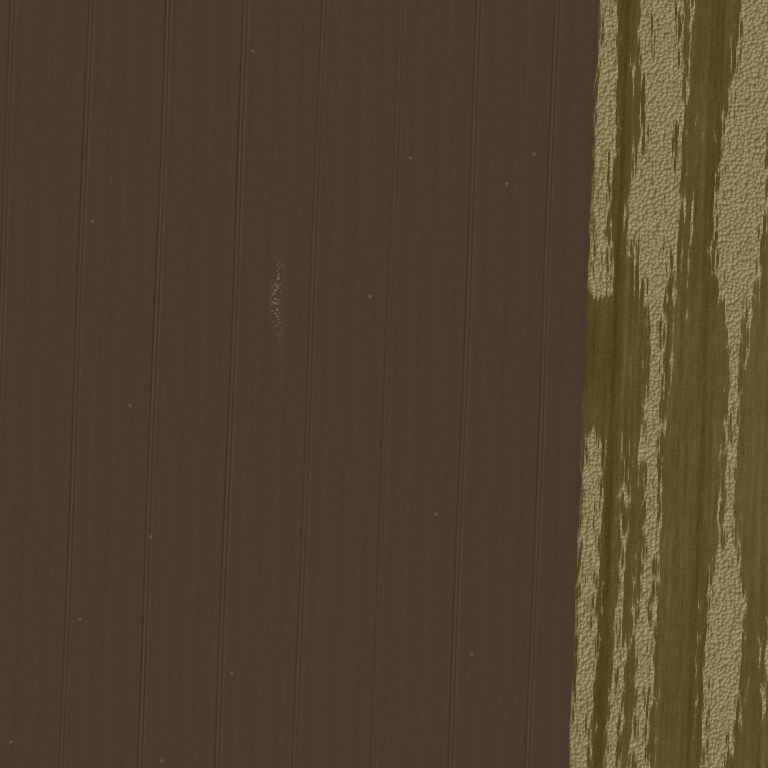
A Shadertoy shader for this texture:

```glsl
#define LEAN 0.038
#define FIELD_EDGE 0.7785
#define TRACK_START 0.0169
#define TRACK_STEP 0.1012
#define TRACK_GAP 0.0032
#define CLOD_SCALE 210.0
#define SOIL vec3(0.279, 0.229, 0.176)
#define STUBBLE vec3(0.356, 0.300, 0.172)
#define STRAW vec3(0.535, 0.483, 0.340)

vec2 hash2(vec2 p) {
    vec3 q = fract(p.xyx * vec3(0.1031, 0.1030, 0.0973));
    q += dot(q, q.yzx + 33.33);
    return fract((q.xx + q.yz) * q.zy);
}

// Distance to the nearest scattered cell point
float cellular(vec2 p) {
    vec2 cell = floor(p), f = fract(p);
    float nearest = 4.0;
    for (int j = -1; j <= 1; j++)
        for (int i = -1; i <= 1; i++) {
            vec2 o = vec2(i, j);
            vec2 d = o + hash2(cell + o) - f;
            nearest = min(nearest, dot(d, d));
        }
    return sqrt(nearest);
}

// Soft bump of given radius
float bump(float x, float radius) {
    return exp(-x * x / (radius * radius));
}

// Positive inside an upright strip
float strip(float s, float center, float halfWidth) {
    return halfWidth - abs(s - center);
}

// Layered fine furrows running along the rows
float furrows(float s, float y) {
    return sin(s * 410.0 + 1.2 * sin(y * 5.0 + s * 30.0)) * 0.4
         + sin(s * 677.0 + 2.0 * sin(y * 3.0 + s * 57.0)) * 0.35
         + sin(s * 183.0 + 0.8) * 0.25;
}

vec3 soilColor(vec2 uv, float s, float grain) {
    vec3 col = SOIL;
    // Broad warm and cool drifts
    float warm = bump(uv.x - 0.45, 0.16) * (0.6 + 0.4 * sin(uv.y * 6.0 + 1.0));
    col += vec3(0.002, 0.001, -0.014) * warm;
    col += 0.005 * furrows(s, uv.y) + 0.016 * (grain - 0.45);

    // Paired wheel tracks, each with a shaded and a lit flank
    float k = floor((s - TRACK_START) / TRACK_STEP + 0.5);
    float d = s - TRACK_START - k * TRACK_STEP + 0.0007 * sin(uv.y * 9.0 + k * 2.0);
    float width = max(0.0013, 0.7 / iResolution.y);
    float shade = bump(d + TRACK_GAP, width) + 0.8 * bump(d - TRACK_GAP * 0.6, width);
    float light = bump(d, width) + 0.6 * bump(d - TRACK_GAP * 1.5, width);
    float strength = 0.5 + 0.5 * hash2(vec2(k + 3.0, 7.0)).x;
    strength *= 0.8 + 0.2 * sin(uv.y * 14.0 + k * 3.0);
    strength *= 1.0 - 0.5 * bump(k - 5.0, 0.5);
    col += strength * (0.042 * light - 0.050 * shade);

    // Small trail of debris and a few lone specks
    vec2 t = uv - vec2(0.361 + 0.003 * sin(uv.y * 70.0), 0.613);
    float trail = bump(t.x, 0.006) * bump(t.y, 0.045);
    col += vec3(0.20, 0.18, 0.13) * trail * smoothstep(0.5, 0.15, grain);
    vec2 cell = floor(uv * 22.0), h = hash2(cell + 11.0);
    float speck = smoothstep(0.07, 0.02, length(fract(uv * 22.0) - 0.2 - 0.6 * h));
    col += 0.10 * speck * step(0.955, hash2(cell + 40.0).x);
    return col;
}

// Straw cover: wide above, broken in the middle, thin below
float strawField(float s, float y, float upper) {
    float lower = smoothstep(0.48, 0.42, y);
    float edgeWidth = -0.035 + 0.050 * max(smoothstep(0.585, 0.625, y), lower);
    float field = strip(s, 0.793, edgeWidth);
    field = max(field, strip(s, 0.872 - 0.006 * upper, 0.0115 + 0.019 * upper));
    float foot = smoothstep(0.30, 0.22, y) * smoothstep(-0.05, 0.10, y);
    float rightShift = 0.022 * smoothstep(0.72, 1.0, y);
    field = max(field, strip(s, 0.974 + rightShift, 0.009 + 0.025 * upper + 0.017 * foot));
    field = max(field, strip(s, 0.838, -0.012 + 0.015 * lower + 0.007 * bump(y - 0.10, 0.09)));
    field = max(field, strip(s, 0.911, -0.012 + 0.012 * bump(y - 0.72, 0.12)));
    return max(field, strip(s, 1.030, -0.01 + 0.014 * bump(y - 0.15, 0.10)));
}

void mainImage(out vec4 fragColor, in vec2 fragCoord) {
    vec2 uv = fragCoord / iResolution.xy;
    float pixel = 1.0 / iResolution.y;
    float s = uv.x + LEAN * (1.0 - uv.y);
    vec2 row = vec2(s, uv.y);

    float clod = cellular(row * CLOD_SCALE);
    float relief = cellular((row + vec2(0.0015, -0.0015)) * CLOD_SCALE) - clod;
    float streak = cellular(row * vec2(130.0, 7.0));
    float fray = cellular(row * vec2(250.0, 34.0) + 19.0);

    // Olive stubble with dark rows
    vec3 stubble = STUBBLE + 0.013 * furrows(s, uv.y) + 0.05 * (streak - 0.45);
    stubble += 0.035 * (fray - 0.45) + 0.03 * relief;
    stubble += 0.022 * smoothstep(0.85, 1.0, s) * bump(uv.y - 0.42, 0.22);
    stubble -= 0.055 * bump(s - 0.818, 0.006) + 0.035 * bump(s - 0.936, 0.008);
    stubble -= 0.045 * bump(s - 0.79, 0.018) * bump(uv.y - 0.54, 0.07);

    // Ragged straw with lumpy relief
    float upper = smoothstep(0.56, 0.67, uv.y);
    float ragged = 0.018 + 0.026 * upper * bump(s - 0.865, 0.045);
    float field = strawField(s, uv.y, upper);
    field += ragged * (streak - 0.47) + 0.017 * (fray - 0.45) + 0.007 * (clod - 0.45);
    float cover = smoothstep(-0.0015 - pixel, 0.0015 + pixel, field);
    vec3 straw = STRAW + 0.20 * relief + 0.09 * (0.45 - clod) + 0.07 * (fray - 0.45);
    vec3 crop = mix(stubble, straw, cover * 0.93);

    // Boundary with a thin green margin
    float edge = s - FIELD_EDGE + 0.0015 * sin(uv.y * 31.0) + 0.003 * (fray - 0.45);
    crop = mix(crop, vec3(0.23, 0.225, 0.12), 0.65 * bump(edge, 0.0035));
    vec3 col = mix(soilColor(uv, s, clod), crop, smoothstep(-pixel, pixel, edge));
    fragColor = vec4(clamp(col, 0.0, 1.0), 1.0);
}
```
